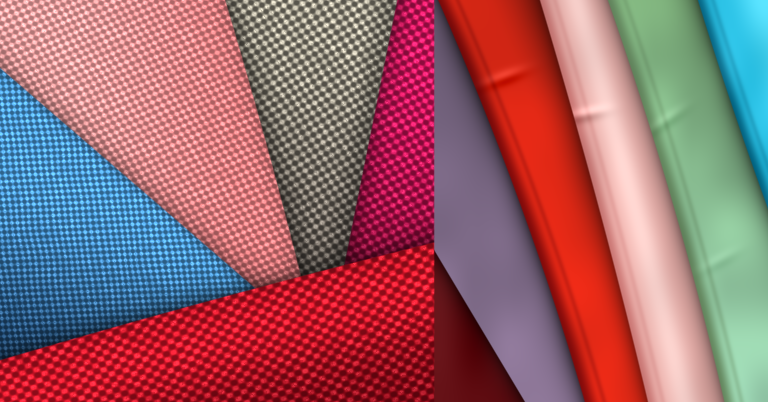
Reproduce this texture procedurally as a Shadertoy shader.

```glsl
float hash(vec2 p) {
    return fract(sin(dot(p, vec2(127.1, 311.7))) * 43758.5453);
}

float noise(vec2 p) {
    vec2 i = floor(p), f = fract(p);
    f = f * f * (3.0 - 2.0 * f);
    return mix(mix(hash(i), hash(i + vec2(1, 0)), f.x),
               mix(hash(i + vec2(0, 1)), hash(i + 1.0), f.x), f.y);
}

vec2 rotate(vec2 p, float a) {
    return vec2(cos(a) * p.x + sin(a) * p.y, cos(a) * p.y - sin(a) * p.x);
}

// Staggered rows of rounded threads, 0 in the gaps and 1 on the crests
float weave(vec2 p, float angle, vec2 cell) {
    vec2 q = rotate(p, angle) + 0.004 * (noise(p * 14.0) - 0.5);
    vec2 c = cos(3.14159 * q / cell);
    float thread = 0.85 + 0.3 * hash(floor(q / cell));
    return smoothstep(-0.65, 0.75, c.x * c.y) * thread;
}

vec3 cloth(vec3 tint, float w, float depth) {
    return tint * (1.0 + depth * (w - 0.55)) + 0.09 * w * w * w;
}

// Paints a sheet where d < 0 and drops a soft shadow outside it
void layer(inout vec3 col, vec3 sheet, float d, float shadow) {
    float px = 1.0 / iResolution.y;
    col *= 1.0 - shadow * exp(-max(d, 0.0) * 38.0);
    col = mix(sheet, col, smoothstep(-px, px, d));
}

// Short pinch in the satin: light above, dark below
float crease(vec2 p, vec2 centre, float angle) {
    vec2 q = rotate(p - centre, angle) / vec2(0.05, 0.014);
    return -q.y * exp(-dot(q, q)) * -1.6;
}

vec3 wovenFan(vec2 p) {
    // Magenta
    vec3 tint = mix(vec3(0.60, 0.04, 0.24), vec3(0.80, 0.07, 0.35), smoothstep(0.3, 0.85, p.y));
    vec3 col = cloth(tint, weave(p, -0.25, vec2(0.015, 0.013)), 0.55);

    // Grey
    float d = (p.x - 0.858 - 0.2 * (p.y - 0.348)) * 0.98;
    tint = mix(vec3(0.41, 0.38, 0.35), vec3(0.59, 0.57, 0.51), smoothstep(0.3, 1.0, p.y));
    tint *= 1.0 - 0.3 * smoothstep(-0.07, 0.0, d);
    layer(col, cloth(tint, weave(p, -0.22, vec2(0.014, 0.013)), 0.75), d, 0.4);

    // Pink
    float t = 1.0 - p.y;
    d = (p.x - 0.56 - 0.3 * t + 0.037 * t * t) * 0.96;
    tint = mix(vec3(0.91, 0.61, 0.61), vec3(0.87, 0.47, 0.48), smoothstep(0.1, 0.65, p.x));
    tint *= 1.0 - 0.13 * smoothstep(-0.05, 0.0, d);
    layer(col, cloth(tint, weave(p, -0.3, vec2(0.013, 0.011)), 0.42), d, 0.45);

    // Blue
    d = (p.y - 0.831 + 0.863 * p.x) * 0.757;
    tint = mix(vec3(0.10, 0.25, 0.40), vec3(0.27, 0.57, 0.80), smoothstep(0.08, 0.62, p.y + 0.35 * p.x));
    tint *= 1.0 - 0.2 * smoothstep(-0.025, 0.0, d);
    layer(col, cloth(tint, weave(p, -0.7, vec2(0.011, 0.010)), 0.55), d, 0.35);

    // Red roll in front
    d = (p.y - 0.104 - 0.295 * p.x + 0.022 * p.x * p.x) * 0.96;
    float roll = exp(-pow((d + 0.09) / 0.13, 2.0));
    tint = mix(vec3(0.50, 0.02, 0.07), vec3(0.79, 0.07, 0.14), roll);
    layer(col, cloth(tint, weave(p, 0.25, vec2(0.018, 0.014)), 0.55), d, 0.5);
    return col;
}

// Distance left of a gently bending fold that starts at x0 on the top edge
float fold(vec2 p, float x0, float slope, float bend) {
    float t = 1.0 - p.y;
    return (x0 + slope * t + bend * t * t - p.x) * 0.94;
}

// Rounded hem with a stitched groove just inside the fold
float hem(float d, float width) {
    return smoothstep(0.0, width, -d) - 0.35 * exp(-pow((d + width) / 0.007, 2.0));
}

vec3 satinRow(vec2 p) {
    float mottle = noise(p * vec2(11.0, 7.0)) - 0.5;

    // Dark red underneath
    vec3 col = vec3(0.38, 0.05, 0.07) + 0.1 * mottle;

    // Lilac
    vec3 sheet = mix(vec3(0.56, 0.47, 0.60), vec3(0.43, 0.37, 0.47), p.y) * (1.0 + 0.16 * mottle);
    layer(col, sheet, fold(p, 0.708, 0.598, 0.0), 0.6);

    // Scarlet
    float d = fold(p, 1.09, 0.44, -0.075);
    sheet = mix(vec3(0.52, 0.04, 0.04), vec3(0.95, 0.17, 0.09), hem(d, 0.045));
    sheet *= 1.0 - 0.22 * smoothstep(0.11, 0.25, -d) - 0.12 * p.y + 0.1 * mottle;
    sheet += 0.16 * crease(p, vec2(1.256, 0.806), 0.35);
    layer(col, sheet, d, 0.6);

    // Blush
    d = fold(p, 1.343, 0.30, -0.031);
    sheet = mix(vec3(0.78, 0.46, 0.45), vec3(0.91, 0.68, 0.66), hem(d, 0.035));
    sheet += vec3(0.08, 0.15, 0.15) * exp(-pow((d + 0.085) / 0.035, 2.0));
    sheet *= 1.0 + 0.08 * mottle;
    sheet += 0.2 * crease(p, vec2(1.455, 0.714), 0.2);
    layer(col, sheet, d, 0.45);

    // Mint
    d = fold(p, 1.512, 0.35, -0.06);
    vec3 mint = mix(vec3(0.60, 0.82, 0.69), vec3(0.50, 0.70, 0.49), p.y);
    sheet = mix(vec3(0.37, 0.50, 0.35), mint, hem(d, 0.04));
    sheet *= 1.0 + 0.2 * mottle;
    sheet += 0.1 * crease(p, vec2(1.66, 0.70), 0.6) + 0.07 * crease(p, vec2(1.79, 0.35), 0.5);
    layer(col, sheet, d, 0.45);

    // Turquoise
    d = fold(p, 1.736, 0.31, 0.05);
    sheet = mix(vec3(0.04, 0.42, 0.54), vec3(0.16, 0.75, 0.89), hem(d, 0.035));
    sheet += vec3(0.15, 0.10, 0.07) * smoothstep(0.06, 0.15, -d) + 0.1 * mottle;
    layer(col, sheet, d, 0.55);
    return col;
}

void mainImage(out vec4 fragColor, in vec2 fragCoord) {
    vec2 p = fragCoord / iResolution.y;
    float px = 1.0 / iResolution.y;
    vec3 col = mix(wovenFan(p), satinRow(p), smoothstep(-px, px, p.x - 1.08));
    fragColor = vec4(clamp(col, 0.0, 1.0), 1.0);
}
```
